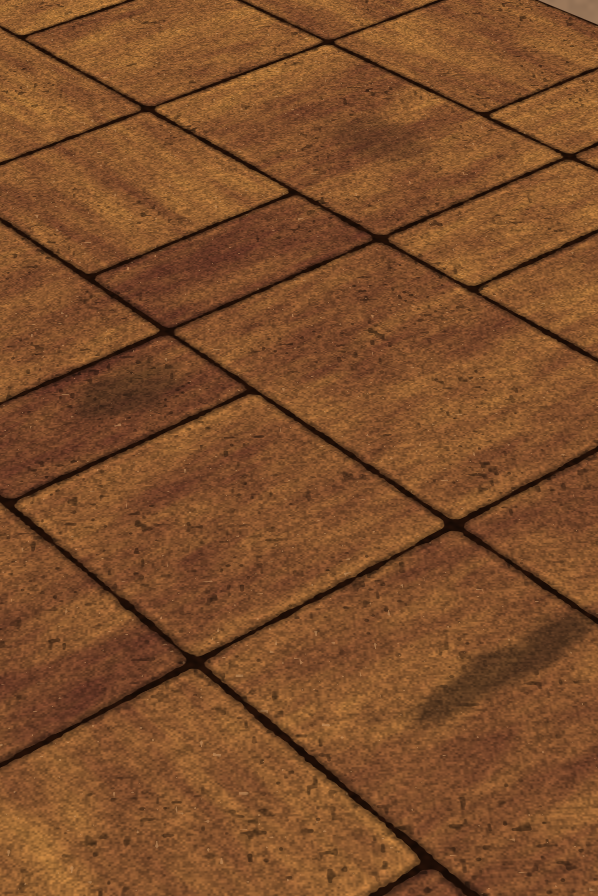
This texture is drawn by a Shadertoy shader. Its source:

```glsl
float hash(vec2 p) {
    return fract(sin(dot(p, vec2(127.1, 311.7))) * 43758.5453);
}

float noise(vec2 p) {
    vec2 i = floor(p), f = fract(p);
    f = f * f * (3.0 - 2.0 * f);
    return mix(mix(hash(i), hash(i + vec2(1, 0)), f.x),
               mix(hash(i + vec2(0, 1)), hash(i + vec2(1, 1)), f.x), f.y);
}

float fbm(vec2 p) {
    float sum = 0.0, amp = 0.53;
    for (int i = 0; i < 4; i++) {
        sum += amp * noise(p);
        p = mat2(1.6, 1.2, -1.2, 1.6) * p + 7.3;
        amp *= 0.5;
    }
    return sum;
}

float roundedBox(vec2 p, vec2 halfSize, float radius) {
    vec2 e = abs(p) - halfSize + radius;
    return length(max(e, 0.0)) + min(max(e.x, e.y), 0.0) - radius;
}

// Canvas position (y down, width 1) to paving units on the ground
vec2 toGround(vec2 p) {
    mat3 camera = mat3(0.1262, 0.0685, -0.045,
                       0.1977, -0.0650, 0.031,
                       0.2790, 0.5540, 1.0);
    vec3 g = inverse(camera) * vec3(p, 1.0);
    return g.xy / g.z;
}

// Soft elongated dark patch with a ragged outline
float stain(vec2 p, vec2 center, vec2 size) {
    vec2 e = (p - center) / size;
    return smoothstep(0.25, 0.75, exp(-dot(e, e)) + 0.9 * (fbm(p * vec2(7.0, 4.0)) - 0.5));
}

void mainImage(out vec4 fragColor, in vec2 fragCoord) {
    vec2 canvas = vec2(fragCoord.x, iResolution.y - fragCoord.y) / iResolution.x;
    vec2 ground = toGround(canvas);
    float pixel = 0.4 * length(fwidth(ground));

    // Rows two units deep hold stones 1, 2 and 3 long; every other row is mirrored
    float row = floor(ground.y / 2.0);
    float along = mod(row, 2.0) < 0.5 ? -ground.x : ground.x;
    float m = mod(along, 6.0);
    float len = 1.0 + step(1.0, m) + step(3.0, m);
    vec2 local = vec2(m - 0.5 * len * (len - 1.0) - 0.5 * len,
                      mod(ground.y, 2.0) - 1.0);
    vec2 id = vec2(floor(along / 6.0) * 3.0 + len, row);
    float seed = hash(id + 3.7);

    float edge = roundedBox(local, vec2(0.5 * len, 1.0) - 0.019, 0.075);
    edge += 0.016 * (noise(ground * 9.0) - 0.5) + 0.014 * (noise(ground * 34.0) - 0.5);

    // Pigment streaks, mostly across the rows, and a tone for each stone
    vec2 offset = 40.0 * vec2(seed, hash(id + 9.1));
    vec2 stretch = seed > 0.78 ? vec2(0.7, 2.6) : vec2(2.6, 0.8);
    float streak = fbm(ground * stretch + offset);
    float fine = fbm(ground * stretch * 4.0 + offset);
    float tone = 0.53 + 0.9 * (streak - 0.5) + 0.6 * (fine - 0.5) + 0.22 * (seed - 0.5);
    if (len < 1.5) tone += row < 1.0 ? -0.34 : 0.18;
    tone = clamp(tone, 0.0, 1.0);
    vec3 maroon = vec3(0.37, 0.20, 0.135);
    vec3 ochre = vec3(0.66, 0.445, 0.22);
    vec3 color = mix(maroon, ochre, tone);

    // Sandy grain, turned off the joint directions so that it has no grid
    vec2 sand = mat2(0.8, 0.6, -0.6, 0.8) * ground;
    float grain = 0.8 * noise(sand * 34.0) + 1.2 * noise(sand * 71.0 + 5.0) - 1.0;
    color *= 1.0 + 0.32 * grain;

    // Small pits in patches and pale grit
    float pits = smoothstep(0.74, 0.92, noise(sand * 25.0 + 21.0));
    color *= 1.0 - 0.38 * pits * smoothstep(0.4, 0.65, fbm(ground * 2.0));
    float grit = smoothstep(0.93, 0.98, noise(sand * 30.0 + 60.0));
    color = mix(color, vec3(0.76, 0.56, 0.37), 0.6 * grit);

    // Weathered stains
    float dirt = stain(ground, vec2(4.16, -0.65), vec2(0.17, 0.8))
               + 0.8 * stain(ground, vec2(0.45, -0.65), vec2(0.28, 0.4))
               + 0.4 * stain(ground, vec2(-1.3, 3.1), vec2(0.5, 0.35));
    color = mix(color, vec3(0.22, 0.14, 0.09) * (1.0 + 0.3 * grain), min(0.65 * dirt, 0.7));

    // Worn rim falling into the dark joint
    color *= mix(0.68, 1.0, smoothstep(0.0, 0.05, -edge));
    color *= 1.0 + 0.12 * exp(-pow((edge + 0.06) / 0.02, 2.0)) * noise(ground * 9.0);
    vec3 joint = vec3(0.11, 0.05, 0.022) * (0.7 + 0.6 * noise(ground * 30.0));
    color = mix(color, joint, smoothstep(-pixel, pixel, edge));

    // Bare ground past the last row
    vec3 bare = vec3(0.58, 0.45, 0.34) * (0.95 + 0.1 * noise(canvas * 90.0));
    color = mix(color, bare, smoothstep(-pixel, pixel, ground.y - 6.0));

    fragColor = vec4(color, 1.0);
}
```
